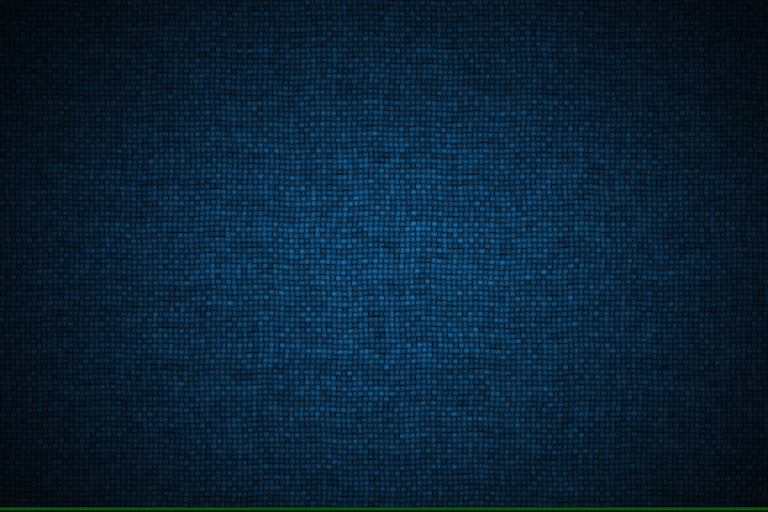
This texture is drawn by a WebGL 2 fragment shader. Its source:

```glsl
#version 300 es
precision highp float;
// Dark blue woven cloth under a soft vignette, with a thin green strip along the bottom.

uniform vec2 u_resolution;
out vec4 outColor;

const float PI = 3.14159265;
const vec2 THREADS = vec2(146.0, 97.0);
const vec3 CLOTH_BLUE = vec3(0.045, 0.235, 0.372);
const vec3 SHADOW_BLUE = vec3(0.009, 0.004, 0.009);
const vec3 STRIP_GREEN = vec3(0.02, 0.36, 0.03);
const vec3 HEM_BLACK = vec3(0.005, 0.025, 0.02);

float hash(vec2 p) {
    vec3 q = fract(vec3(p.xyx) * 0.1031);
    q += dot(q, q.yzx + 33.33);
    return fract((q.x + q.y) * q.z);
}

// Uneven thickness along one thread, from -1 to 1.
float slub(float along, float id, float seed) {
    float phase = 2.0 * PI * hash(vec2(id, seed));
    float wave = sin(along * 0.21 + phase) + 0.7 * sin(along * 0.53 + phase * 3.0);
    return (wave + 0.5 * sin(along * 1.27 + phase * 5.0)) / 2.2;
}

// Small sideways drift that keeps the threads from being ruler straight.
vec2 wobble(vec2 p) {
    vec2 slow = sin(p.yx * vec2(0.23, 0.19) + p * 0.05);
    vec2 fast = sin(p.yx * vec2(0.71, 0.63) + vec2(1.3, 4.1));
    return 0.14 * slow + 0.08 * fast;
}

// Plain weave brightness, averaging about one.
float weave(vec2 p) {
    p += wobble(p);
    vec2 cell = floor(p);
    vec2 f = p - cell - 0.5;
    bool weftOnTop = mod(cell.x + cell.y, 2.0) < 0.5;
    float across = weftOnTop ? f.y : f.x;
    float along = weftOnTop ? f.x : f.y;
    float crown = cos(PI * across);
    float arch = 0.8 + 0.2 * cos(2.0 * PI * along);
    float weave = 0.5 + 0.98 * crown * arch;

    float weftSlub = slub(p.x, cell.y, 3.0);
    float warpSlub = slub(p.y, cell.x, 17.0);
    float tone = weftOnTop ? 1.06 + 0.2 * weftSlub : 0.94 + 0.18 * warpSlub;
    float gap = smoothstep(0.5, 0.95, -weftSlub) * smoothstep(-0.1, -0.5, f.y);
    float grain = 1.0 + 0.3 * (hash(cell) - 0.5);
    float rowTone = 1.0 + 0.14 * (hash(vec2(cell.y, 41.0)) - 0.5);
    return weave * tone * grain * rowTone * (1.0 - 0.45 * gap);
}

// Wide pool of light that fades toward the corners.
float vignette(vec2 uv, vec2 center) {
    vec2 d = (uv - center) * vec2(2.0, 1.64);
    return exp(-1.2 * dot(d, d));
}

// Soft-edged horizontal band.
float band(float y, float low, float high, float blur) {
    return smoothstep(low - blur, low + blur, y) * (1.0 - smoothstep(high - blur, high + blur, y));
}

void main() {
    vec2 uv = gl_FragCoord.xy / u_resolution;
    float pixel = 1.0 / u_resolution.y;

    // Lit cloth
    float light = vignette(uv, vec2(0.51, 0.485));
    vec3 color = SHADOW_BLUE + CLOTH_BLUE * light * weave(uv * THREADS);

    // Bottom hem and its green strip
    color = mix(HEM_BLACK, color, smoothstep(0.009 - pixel, 0.009 + pixel, uv.y));
    color = mix(color, STRIP_GREEN, band(uv.y, 0.003, 0.009, 0.5 * pixel));

    outColor = vec4(color, 1.0);
}
```
